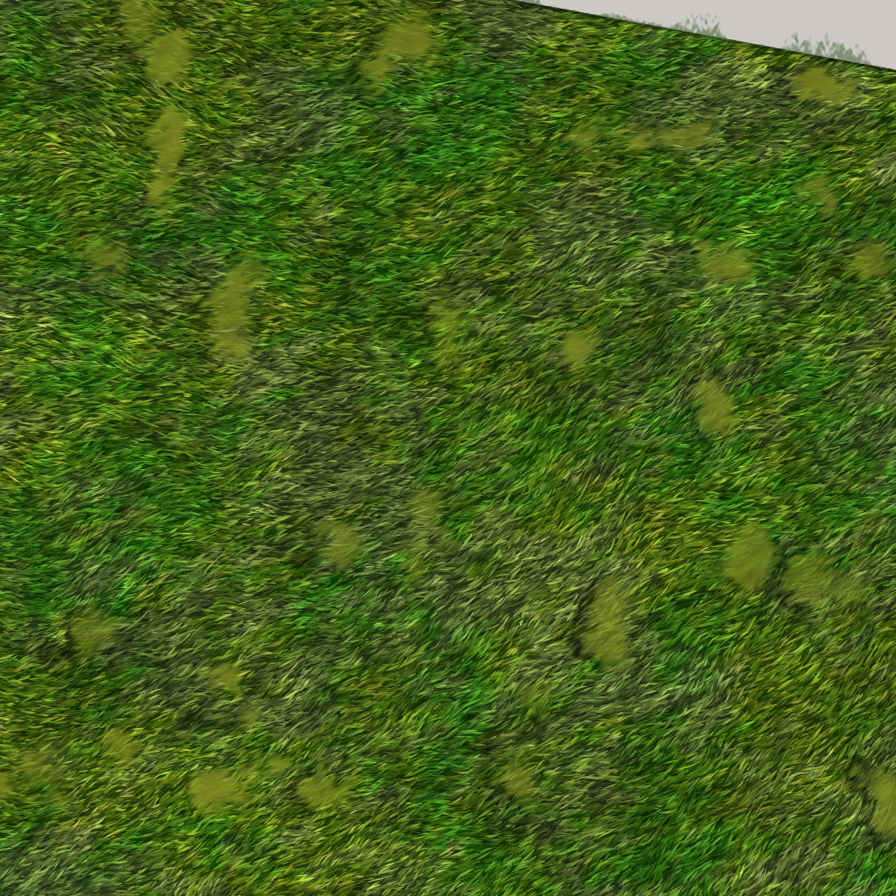
Write a WebGL 2 fragment shader that draws this texture.

```glsl
#version 300 es
precision highp float;
// A grassy slope seen from above, with worn olive patches and a pale corner.
// Layers of hashed, tapered blades follow a slowly turning direction field;
// low-frequency noise varies their hue and light, capsules form the patches.

uniform vec2 u_resolution;
out vec4 fragColor;

const int   LAYERS       = 16;
const float BLADE_CELLS  = 76.0;   // blade cells across the canvas
const float BLADE_WIDTH  = 0.08;   // half width, in cells
const float BLADE_SOFT   = 0.0011; // smallest edge blur, in canvas units
const float BLADE_SPREAD = 0.8;    // random turn of single blades, radians
const float BLADE_SHADOW = 0.11;
const float GRAIN        = 0.24;   // strength of fine streaks between blades
const float GAIN         = 1.09;
const float PATCH_CELLS  = 7.0;
const float PATCH_SHARE  = 0.6;
const float EDGE_START   = 0.573;  // where the slope's rim meets the top
const float EDGE_SLOPE   = 0.183;
const vec3 DEEP  = vec3(0.07, 0.175, 0.01);
const vec3 LEAF  = vec3(0.235, 0.37, 0.06);
const vec3 LIGHT = vec3(0.50, 0.63, 0.22);
const vec3 WORN  = vec3(0.48, 0.52, 0.13);
const vec3 TUFT  = vec3(0.38, 0.47, 0.33);
const vec3 PALE  = vec3(0.80, 0.79, 0.77);

vec4 hash4(vec2 p) {
    vec4 q = fract(p.xyxy * vec4(0.1031, 0.1030, 0.0973, 0.1099));
    q += dot(q, q.wzxy + 33.33);
    return fract((q.xxyz + q.yzzw) * q.zywx);
}

float noise(vec2 p) {
    vec2 i = floor(p), f = fract(p);
    f = f * f * (3.0 - 2.0 * f);
    float low  = mix(hash4(i).x, hash4(i + vec2(1, 0)).x, f.x);
    float high = mix(hash4(i + vec2(0, 1)).x, hash4(i + vec2(1, 1)).x, f.x);
    return mix(low, high, f.y);
}

vec2 turn(vec2 p, float angle) {
    float c = cos(angle), s = sin(angle);
    return vec2(c * p.x + s * p.y, c * p.y - s * p.x);
}

vec3 bladeColor(float tone, float hue) {
    vec3 c = mix(DEEP, LEAF, smoothstep(0.0, 0.5, tone));
    c = mix(c, LIGHT, smoothstep(0.5, 1.1, tone));
    return c * mix(vec3(0.84, 1.01, 0.8), vec3(1.16, 0.99, 1.2), hue);
}

// Paints one layer of scattered blades over col.
vec3 paintBlades(vec3 col, vec2 p, float angle, float layer, float soft) {
    vec2 g = turn(p, layer * 0.7) * BLADE_CELLS + layer * 17.3 + 200.0;
    vec2 cell = floor(g);
    for (int k = 0; k < 9; k++) {
        vec2 id = cell + vec2(k % 3 - 1, k / 3 - 1);
        vec4 r = hash4(id + layer * 31.0);
        vec2 d = turn(g - id - r.xy, angle - layer * 0.7 + (r.z - 0.5) * BLADE_SPREAD);
        float along = d.x / mix(0.4, 0.98, r.w);
        float across = d.y + (r.x - 0.5) * 0.16 * along * along;
        float taper = 1.0 - along * along;
        if (taper <= 0.0) continue;
        float width = BLADE_WIDTH * taper * mix(0.7, 1.25, r.y);
        float shade = 1.0 - smoothstep(0.0, 0.2, abs(across + BLADE_WIDTH));
        col *= 1.0 - BLADE_SHADOW * shade * taper;
        float cover = 1.0 - smoothstep(width - soft, width + soft, abs(across));
        cover *= smoothstep(0.0, 0.4, taper);
        float tone = fract(r.z * 7.0 + r.w * 13.0);
        tone += 0.08 * along + 0.06 * across / BLADE_WIDTH;
        col = mix(col, bladeColor(tone, fract(r.x * 9.0 + r.y * 5.0)), cover);
    }
    return col;
}

// Returns worn-patch strength (x) and the dark rim on its left side (y).
vec2 wornPatches(vec2 p) {
    vec2 g = p * PATCH_CELLS + 40.0, cell = floor(g), best = vec2(0.0);
    vec2 grain = turn(p, 0.5);
    float ragged = 0.24 * (noise(grain * 30.0) - 0.5);
    ragged += 0.14 * (noise(grain * vec2(70.0, 190.0)) - 0.5);
    for (int k = 0; k < 9; k++) {
        vec2 id = cell + vec2(k % 3 - 1, k / 3 - 1);
        vec4 r = hash4(id + 71.0), s = hash4(id + 153.0);
        if (s.x > PATCH_SHARE) continue;
        vec2 d = turn(g - id - r.xy, (r.z - 0.5) * 3.0);
        float reach = 0.34 * r.w * r.w;
        d.x -= clamp(d.x, -reach, reach);
        float dist = length(d) + ragged - mix(0.08, 0.16, s.y);
        float strength = mix(0.55, 0.95, s.z);
        float left = smoothstep(0.0, 0.25, id.x + r.x - g.x);
        best.x = max(best.x, strength * (1.0 - smoothstep(-0.11, 0.08, dist)));
        best.y = max(best.y, s.w * left * (1.0 - smoothstep(0.0, 0.1, abs(dist - 0.05))));
    }
    return best;
}

void main() {
    vec2 p = gl_FragCoord.xy / u_resolution;
    float pixel = 1.0 / min(u_resolution.x, u_resolution.y);

    // Blade direction turns from level at upper left to steep at lower right.
    float angle = 0.35 + 0.45 * (p.x - 0.5) - 0.55 * (p.y - 0.5);
    angle += 0.5 * (noise(p * 9.0 + 5.0) - 0.5) + 0.6 * (noise(p * 30.0 + 14.0) - 0.5);
    float soft = max(pixel, BLADE_SOFT) * BLADE_CELLS;
    vec3 col = DEEP;
    for (int i = 0; i < LAYERS; i++)
        col = paintBlades(col, p, angle, float(i), soft);

    // Hue drifts between fresh, yellow and dry; clumps vary the light.
    vec2 q = turn(p, 0.4) * vec2(1.0, 1.7);
    float warm = 0.4 * noise(p * 8.0 + 21.0) + 0.35 * noise(q * 21.0) + 0.25 * noise(q * 55.0);
    float dry = 0.4 * noise(p * 9.0 + 63.0) + 0.4 * noise(q * 27.0 + 9.0);
    dry += 0.2 * noise(q * 80.0 + 33.0);
    col *= mix(vec3(0.68, 1.02, 0.85), vec3(1.2, 1.03, 0.8), smoothstep(0.2, 0.75, warm));
    vec3 straw = dot(col, vec3(0.3, 0.6, 0.1)) * vec3(1.06, 1.21, 0.64);
    col = mix(col, straw, 0.75 * smoothstep(0.4, 0.75, dry));
    float clump = 0.33 * noise(q * 11.0 + 30.0) + 0.34 * noise(q * 30.0 + 80.0);
    clump += 0.33 * noise(q * 75.0 + 47.0);
    col *= GAIN * mix(0.64, 1.36, clump);
    float streak = noise(turn(p, 0.3) * vec2(110.0, 300.0));
    streak += noise(turn(p, 0.65) * vec2(110.0, 300.0) + 70.0);
    col *= 1.0 + GRAIN * (streak - 1.0);

    // Worn patches
    vec2 worn = wornPatches(p);
    col *= 1.0 - 0.55 * worn.y;
    col = mix(col, WORN * mix(0.88, 1.1, noise(q * 45.0)), worn.x);

    // Pale corner with a dark rim and feathery tufts
    float height = p.y - 1.0 + (p.x - EDGE_START) * EDGE_SLOPE;
    col *= 1.0 - 0.5 * (1.0 - smoothstep(0.0, 0.006, abs(height)));
    float reach = 0.035 * smoothstep(0.45, 0.8, noise(vec2(p.x * 19.0, 3.0))) + 0.002;
    float feather = 0.5 * noise(turn(p, 0.4) * vec2(330.0, 150.0));
    feather += 0.5 * noise(turn(p, -0.5) * vec2(330.0, 150.0) + 90.0);
    float tuft = smoothstep(0.0, 0.5, feather - height / reach);
    vec3 beyond = mix(PALE, TUFT, 0.7 * tuft);
    col = mix(col, beyond, smoothstep(-pixel, pixel, height));
    fragColor = vec4(clamp(col, 0.0, 1.0), 1.0);
}
```
